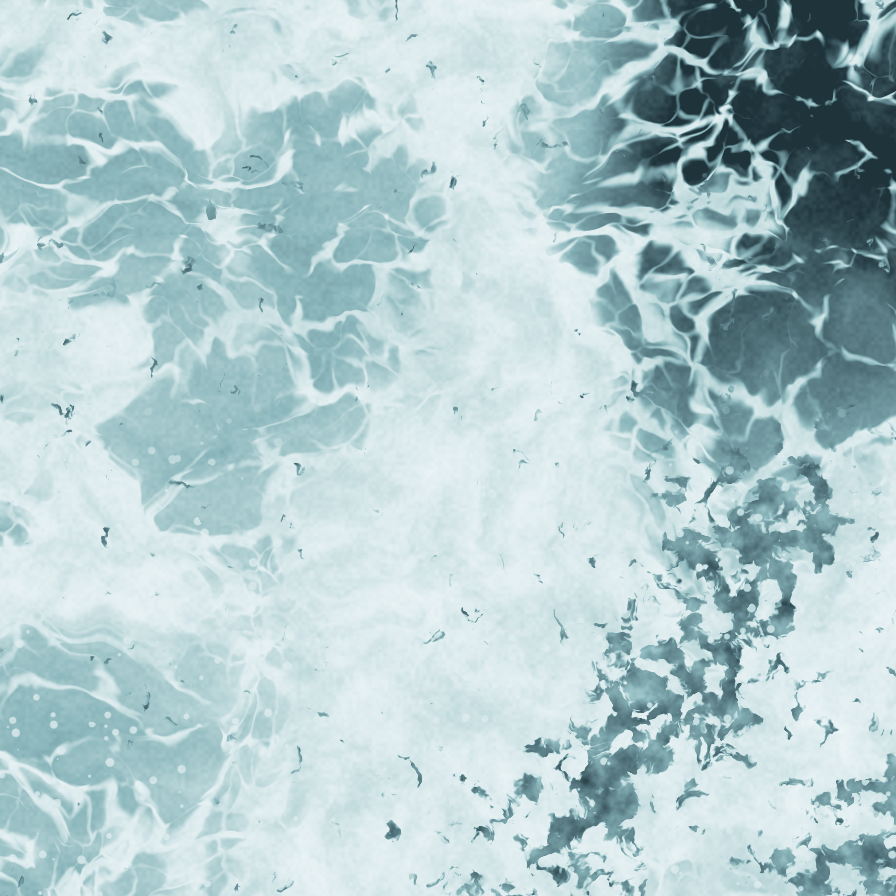
Reproduce this texture procedurally as a three.js fragment shader.

```glsl
// Churning sea foam seen from above: teal pools, a dark trough, a white crest and spray.
// Broad masks place water and foam; warped cell borders draw the lace between them.
// Everything adds up to one tone value, which a six step palette turns into colour.
varying vec2 vUv;

const vec3 INK   = vec3(0.12, 0.20, 0.23);
const vec3 DEEP  = vec3(0.28, 0.40, 0.43);
const vec3 SLATE = vec3(0.42, 0.57, 0.60);
const vec3 TEAL  = vec3(0.55, 0.72, 0.74);
const vec3 PALE  = vec3(0.73, 0.84, 0.85);
const vec3 FOAM  = vec3(0.87, 0.925, 0.935);
const vec3 GLINT = vec3(0.95, 0.97, 0.975);

float hash(vec2 p) {
  vec3 q = fract(p.xyx * 0.1031);
  q += dot(q, q.yzx + 33.33);
  return fract((q.x + q.y) * q.z);
}

float noise(vec2 p) {
  vec2 i = floor(p), f = fract(p);
  f = f * f * (3.0 - 2.0 * f);
  float low = mix(hash(i), hash(i + vec2(1.0, 0.0)), f.x);
  float high = mix(hash(i + vec2(0.0, 1.0)), hash(i + 1.0), f.x);
  return mix(low, high, f.y);
}

// Layered noise, centred on zero
float fbm(vec2 p) {
  float sum = 0.0, gain = 0.5;
  for (int i = 0; i < 4; i++) {
    sum += gain * (noise(p) - 0.5);
    p = mat2(1.6, 1.2, -1.2, 1.6) * p + 7.3;
    gain *= 0.55;
  }
  return sum;
}

vec2 swirl(vec2 p) {
  return vec2(fbm(p), fbm(p + 31.7));
}

// Nearest distance, second distance and random id of scattered cells
vec3 cells(vec2 p) {
  vec2 base = floor(p);
  vec3 best = vec3(8.0, 8.0, 0.0);
  for (int y = -1; y <= 1; y++) {
    for (int x = -1; x <= 1; x++) {
      vec2 id = base + vec2(float(x), float(y));
      float d = length(id + vec2(hash(id), hash(id + 57.0)) - p);
      if (d < best.x) best = vec3(d, best.x, hash(id + 113.0));
      else best.y = min(best.y, d);
    }
  }
  return best;
}

float lace(vec2 p, float width) {
  vec3 c = cells(p);
  return 1.0 - smoothstep(0.0, width, c.y - c.x);
}

// Soft stroke from a to b
float band(vec2 p, vec2 a, vec2 b, float width) {
  vec2 ab = b - a;
  float along = clamp(dot(p - a, ab) / dot(ab, ab), 0.0, 1.0);
  vec2 d = (p - a - ab * along) / width;
  return exp(-dot(d, d));
}

float blob(vec2 p, vec2 centre, vec2 radius) {
  vec2 d = (p - centre) / radius;
  return exp(-dot(d, d));
}

// Broad foam: crest, wash below it and the left hand ridges, minus open pools
float foamCover(vec2 p) {
  float crest = band(p, vec2(0.49, 1.0), vec2(0.60, 0.66), 0.065)
              + band(p, vec2(0.62, 0.58), vec2(0.44, 0.48), 0.10);
  float wash = band(p, vec2(0.50, 0.36), vec2(0.40, 0.0), 0.12)
             + band(p, vec2(0.62, 0.32), vec2(0.72, 0.0), 0.17)
             + band(p, vec2(1.02, 0.46), vec2(0.90, 0.16), 0.12);
  float ridges = band(p, vec2(0.0, 0.66), vec2(0.13, 0.42), 0.075)
               + band(p, vec2(0.0, 0.31), vec2(0.18, 0.35), 0.05)
               + band(p, vec2(0.0, 0.98), vec2(0.42, 0.95), 0.05)
               + band(p, vec2(0.22, 0.91), vec2(0.27, 0.63), 0.035);
  float pools = blob(p, vec2(0.10, 0.80), vec2(0.13, 0.10))
              + blob(p, vec2(0.36, 0.72), vec2(0.10, 0.10))
              + blob(p, vec2(0.24, 0.54), vec2(0.12, 0.07))
              + blob(p, vec2(0.06, 0.20), vec2(0.12, 0.10));
  return 0.27 + 0.65 * crest + 0.55 * wash + 0.42 * ridges - 0.20 * pools;
}

vec3 palette(float tone) {
  vec3 c = mix(INK, DEEP, clamp(tone, 0.0, 1.0));
  c = mix(c, SLATE, clamp(tone - 1.0, 0.0, 1.0));
  c = mix(c, TEAL, clamp(tone - 2.0, 0.0, 1.0));
  c = mix(c, PALE, clamp(tone - 3.0, 0.0, 1.0));
  c = mix(c, FOAM, clamp(tone - 4.0, 0.0, 1.0));
  return mix(c, GLINT, clamp(tone - 5.0, 0.0, 1.0));
}

void main() {
  vec2 p = vUv + 0.13 * swirl(vUv * 5.0);
  vec2 q = p + 0.06 * swirl(p * 13.0);

  // Water: milky to the lower left, nearly black in the upper right
  float trough = smoothstep(0.63, 0.75, p.x) * smoothstep(0.44, 0.60, p.y);
  float cover = clamp(foamCover(p), 0.0, 1.0);
  float milk = blob(p, vec2(0.27, 0.24), vec2(0.17, 0.20));
  float water = 2.85 + 1.1 * cover + 0.8 * milk + 1.3 * fbm(q * vec2(12.0, 26.0));
  float abyss = 1.5 - 1.5 * smoothstep(0.55, 0.85, p.y) + 2.0 * fbm(q * 16.0);
  water = mix(water, abyss, trough);

  // Foam: warped lace at two sizes over broken patches
  float streaks = band(p, vec2(0.68, 0.98), vec2(0.78, 0.66), 0.07)
                + blob(p, vec2(1.0, 0.95), vec2(0.05, 0.07));
  cover = mix(cover, 0.08 + 0.32 * streaks, trough);
  float threads = 0.42 * lace(q * vec2(10.0, 14.0), 0.20 + 0.25 * cover)
                + 0.24 * lace(q * vec2(27.0, 34.0) + 9.0, 0.30);
  float foam = smoothstep(0.36, 0.80, cover + threads + 0.8 * fbm(p * 6.0) + 0.7 * fbm(q * 20.0));
  float billow = 4.85 + 1.5 * fbm(q * 17.0) + 1.0 * fbm(q * 45.0) - 0.25 * trough;
  float tone = mix(water, billow, foam);

  // Spray: dark gaps between fine white flecks along the lower right
  float gaps = band(p, vec2(0.88, 0.46), vec2(0.62, 0.03), 0.085)
             + band(p, vec2(1.02, 0.10), vec2(0.91, 0.0), 0.075)
             + 0.35 * blob(p, vec2(0.92, 0.28), vec2(0.14, 0.25));
  float fleck = fbm(vUv * 48.0 + 2.0 * swirl(vUv * 30.0));
  float gap = 1.0 - smoothstep(-0.05, 0.05, fleck + 0.30 - 0.31 * min(gaps, 1.0));
  tone = mix(tone, 1.9 + 4.0 * fbm(vUv * 40.0), gap);

  // Scattered droplets and fine grain
  vec3 drop = cells(vUv * 62.0);
  float size = 0.36 * smoothstep(0.72, 1.0, drop.z);
  float bead = smoothstep(0.0, 0.12, size - drop.x) * (1.0 - smoothstep(0.42, 0.60, vUv.y));
  tone = mix(tone, max(tone, 5.0), 0.75 * bead);
  tone += 0.35 * (noise(vUv * 230.0) - 0.5);

  gl_FragColor = vec4(palette(tone), 1.0);
}
```
